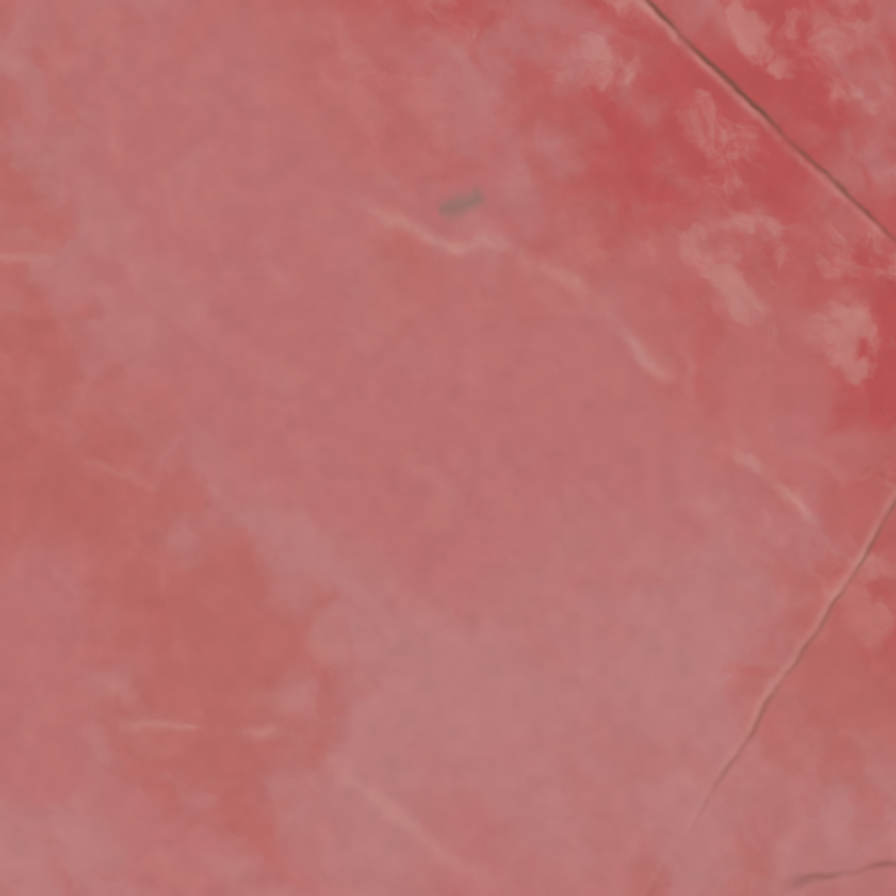
This texture is drawn by a three.js fragment shader. Its source:

```glsl
// Soft rose marble with a redder corner, short pale wisps and fine worn cracks.
varying vec2 vUv;

const vec3 ROSE  = vec3(0.728, 0.440, 0.434);
const vec3 MAUVE = vec3(0.728, 0.485, 0.483);
const vec3 WARM  = vec3(0.715, 0.385, 0.365);
const vec3 RED   = vec3(0.715, 0.315, 0.315);
const vec3 DUST  = vec3(0.775, 0.545, 0.520);
const vec3 BROWN = vec3(0.475, 0.300, 0.260);
const vec3 GREY  = vec3(0.540, 0.440, 0.410);
const vec2 RED_DIRECTION = vec2(0.73, 0.68);
const float CLOUD_SCALE = 3.2;
const float MOTTLE_SCALE = 15.0;
const float WISP_CELLS = 9.0;
const float WISP_SHARE = 0.55;
const float FLECK_SCALE = 19.0;
const float GRAIN_SCALE = 55.0;
const float GRAIN_AMOUNT = 0.06;
const float CRACK_WIDTH = 0.0032;

float hash(vec2 p) {
  vec3 q = fract(p.xyx * 0.1031);
  q += dot(q, q.yzx + 33.33);
  return fract((q.x + q.y) * q.z);
}

float noise(vec2 p) {
  vec2 i = floor(p), f = fract(p);
  f = f * f * f * (f * (f * 6.0 - 15.0) + 10.0);
  return mix(mix(hash(i), hash(i + vec2(1, 0)), f.x),
             mix(hash(i + vec2(0, 1)), hash(i + vec2(1, 1)), f.x), f.y);
}

float fbm(vec2 p) {
  float sum = 0.0, amp = 0.5;
  for (int i = 0; i < 5; i++) {
    sum += amp * noise(p);
    p = mat2(1.6, 1.2, -1.2, 1.6) * p + 17.3;
    amp *= 0.5;
  }
  return sum / 0.97;
}

// x: signed distance to the segment, y: position along it from 0 to 1
vec2 segment(vec2 p, vec2 a, vec2 b) {
  vec2 ap = p - a, ab = b - a;
  float t = clamp(dot(ap, ab) / dot(ab, ab), 0.0, 1.0);
  float side = ab.x * ap.y - ab.y * ap.x < 0.0 ? -1.0 : 1.0;
  return vec2(side * length(ap - ab * t), t);
}

float bell(float d, float width) {
  return exp(-d * d / (width * width));
}

// Soft streak that fades towards both ends
float streak(vec2 p, vec2 a, vec2 b, float width) {
  vec2 s = segment(p, a, b);
  return bell(s.x, width) * smoothstep(0.0, 0.25, s.y) * smoothstep(1.0, 0.7, s.y);
}

// Short pale strokes, one in some of the cells, mostly falling to the right
float wisps(vec2 p) {
  vec2 g = p * WISP_CELLS, cell = floor(g);
  float sum = 0.0;
  for (int y = -1; y <= 1; y++)
    for (int x = -1; x <= 1; x++) {
      vec2 id = cell + vec2(x, y);
      float chance = hash(id + 5.0);
      vec2 mid = id + vec2(hash(id + 31.0), hash(id + 57.0));
      float angle = -0.75 + 1.6 * (hash(id + 73.0) - 0.5);
      vec2 arm = vec2(cos(angle), sin(angle)) * mix(0.25, 0.6, hash(id + 91.0));
      float width = mix(0.06, 0.16, hash(id + 113.0));
      sum += step(chance, WISP_SHARE) * (0.4 + chance)
           * streak(g, mid - arm, mid + arm, width);
    }
  return min(sum, 1.0);
}

void main() {
  vec2 p = vUv;
  vec2 warp = vec2(fbm(p * 5.0 + 3.0), fbm(p * 5.0 + 41.0)) - 0.5;
  vec2 ripple = vec2(fbm(p * 18.0 + 9.0), fbm(p * 18.0 + 67.0)) - 0.5;
  vec2 q = p + 0.12 * warp + 0.03 * ripple;
  vec2 slant = vec2(p.x - p.y, (p.x + p.y) * 1.4) * 0.7071;

  // Broad clouds, mauve above and below, with finer mottling throughout
  float band = abs(p.y - 0.45) - 0.24;
  float mottle = fbm(slant * MOTTLE_SCALE + 2.0 * ripple) - 0.5;
  float cloud = fbm(q * CLOUD_SCALE + 7.0) + 0.35 * band + 0.22 * mottle;
  vec3 col = mix(ROSE, MAUVE, smoothstep(0.40, 0.70, cloud));
  float warmth = fbm(q * CLOUD_SCALE * 1.2 + 23.0) - 0.3 * band - 0.25 * mottle;
  col = mix(col, WARM, 0.72 * smoothstep(0.46, 0.76, warmth));

  // Red zone towards the upper right, broken into patches
  float zone = smoothstep(0.84, 1.10, dot(p, RED_DIRECTION) + 0.35 * warp.x);
  float patches = smoothstep(0.30, 0.68, fbm(q * 7.0 + 61.0) - 0.35 * mottle);
  col = mix(col, RED, zone * (0.25 + 0.65 * patches));

  // Scattered wisps and small pale flecks
  float wisp = wisps(p + 0.05 * warp + 0.05 * ripple);
  col = mix(col, DUST, wisp * (0.5 + noise(p * 24.0)) * (0.24 + 0.20 * zone));
  float fleck = smoothstep(0.52, 0.80, fbm(slant * FLECK_SCALE + ripple + 29.0));
  col = mix(col, DUST, fleck * (0.12 + 0.50 * zone));

  // Long pale veins, broken along their length
  vec2 v = p + 0.04 * warp + 0.035 * ripple;
  float vein = streak(v, vec2(0.36, 0.77), vec2(0.72, 0.67), 0.010);
  vein += streak(v, vec2(0.64, 0.70), vec2(0.85, 0.45), 0.010);
  vein += streak(v, vec2(0.77, 0.52), vec2(1.00, 0.36), 0.007);
  vein += 0.7 * streak(v, vec2(0.12, 0.21), vec2(0.38, 0.18), 0.006);
  vein += 0.6 * streak(v, vec2(0.32, 0.19), vec2(0.57, 0.00), 0.009);
  vein += 0.5 * streak(v, vec2(0.05, 0.97), vec2(0.19, 0.77), 0.010);
  vein += 0.7 * streak(v, vec2(-0.06, 0.71), vec2(0.07, 0.70), 0.006);
  float gaps = smoothstep(0.25, 0.70, fbm(p * 20.0 + 47.0));
  col = mix(col, DUST, 0.75 * min(vein, 1.0) * gaps);

  // Main crack with a pale lip, and a fainter one rising to the right
  vec2 c = p + 0.012 * warp + 0.010 * ripple;
  float wear = smoothstep(0.15, 0.75, fbm(p * 26.0 + 13.0));
  float crack = segment(c, vec2(0.70, 1.02), vec2(1.02, 0.71)).x;
  col = mix(col, DUST, 0.65 * bell(crack + 0.006, 0.005) * wear);
  col = mix(col, BROWN, 0.85 * bell(crack, CRACK_WIDTH) * (0.3 + 0.7 * wear));
  vec2 faint = segment(c, vec2(0.72, 0.00), vec2(1.01, 0.45));
  float strength = smoothstep(-0.2, 0.6, faint.y) * wear;
  col = mix(col, DUST, 0.65 * bell(faint.x - 0.003, 0.006) * strength);
  col = mix(col, BROWN, 0.40 * bell(faint.x + 0.002, CRACK_WIDTH) * strength);

  // Grey spot and dark smudge
  float spot = streak(v, vec2(0.500, 0.762), vec2(0.550, 0.786), 0.010);
  float smudge = streak(v, vec2(0.86, 0.02), vec2(1.04, 0.045), 0.006);
  col = mix(col, GREY, 0.65 * spot);
  col = mix(col, BROWN, 0.35 * smudge * gaps);

  col *= 1.0 + GRAIN_AMOUNT * (fbm(p * GRAIN_SCALE) - 0.5);
  gl_FragColor = vec4(col, 1.0);
}
```
